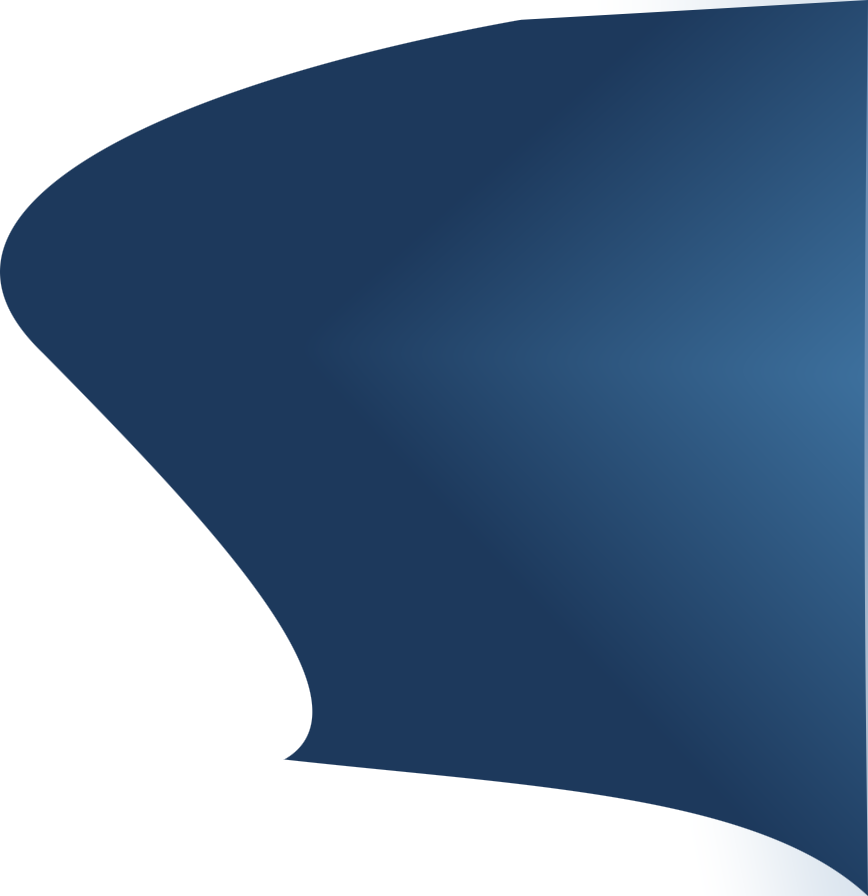
A Shadertoy shader for this background:

```glsl
vec2 bezier(vec2 a, vec2 b, vec2 c, vec2 d, float t) {
    float s = 1.0 - t;
    return s * s * s * a + 3.0 * s * t * (s * b + t * c) + t * t * t * d;
}

// x of a cubic whose y rises from a to d, found by bisection
float curveAt(vec2 a, vec2 b, vec2 c, vec2 d, float y) {
    float t = 0.5;
    for (float stepSize = 0.25; stepSize > 1e-6; stepSize *= 0.5) {
        t += bezier(a, b, c, d, t).y < y ? stepSize : -stepSize;
    }
    return bezier(a, b, c, d, t).x;
}

float leftEdge(float y) {
    if (y < 158.0) return curveAt(vec2(243, 117), vec2(259, 126), vec2(267, 140), vec2(267, 158), y);
    if (y < 465.0) return curveAt(vec2(267, 158), vec2(267, 228), vec2(150, 350), vec2(37, 465), y);
    if (y < 535.0) return curveAt(vec2(37, 465), vec2(12, 489), vec2(0, 512), vec2(0, 535), y);
    return curveAt(vec2(0, 535), vec2(0, 628), vec2(200, 707), vec2(445, 751), y);
}

// Height of the lower edge, solved with the axes swapped
float lowerEdge(float x) {
    return curveAt(vec2(117, 243), vec2(94, 450), vec2(88, 648), vec2(0, 742), x);
}

float coverage(float d) {
    return clamp(d / max(fwidth(d), 1e-4) + 0.5, 0.0, 1.0);
}

void mainImage(out vec4 fragColor, in vec2 fragCoord) {
    // Canvas spans 742 by 768 design units
    vec2 uv = fragCoord / iResolution.xy;
    vec2 p = uv * vec2(742, 768);

    // Blue wedge of light, brightest along a slanted ridge
    float ridge = p.y - 471.0 + 0.05 * (p.x - 245.0);
    float falloff = sqrt(ridge * ridge + 100.0) * (ridge > 0.0 ? 1.065 : 1.0);
    float light = clamp((p.x - 245.0 - falloff) / 497.0, 0.0, 1.0);
    vec3 blue = mix(vec3(0.112, 0.222, 0.36), vec3(0.24, 0.442, 0.62), light);

    // White surround with pale haze in the right corners
    float haze = smoothstep(uv.y > 0.5 ? 500.0 : 585.0, 750.0, p.x + 0.2 * min(p.y, 60.0) - 6.0);
    vec3 surround = mix(vec3(1), vec3(0.85, 0.89, 0.93), haze);

    // Thin bright sliver bowing in from the right side
    float sliver = coverage(p.x - 742.0 + 3.0 * sin(3.14159 * uv.y));
    vec3 sliverColor = mix(vec3(0.68, 0.75, 0.82), vec3(0.42, 0.56, 0.71), smoothstep(0.2, 0.65, uv.y));
    blue = mix(blue, sliverColor, sliver);

    // Silhouette bounded on the left, above and below
    float top = 751.0 + (p.x - 445.0) * 17.0 / 297.0;
    float left = coverage(p.x - leftEdge(p.y));
    float above = coverage(p.y - lowerEdge(p.x));
    float below = p.x > 440.0 ? clamp((top - p.y) * iResolution.y / 768.0 + 0.5, 0.0, 1.0) : 1.0;
    fragColor = vec4(mix(surround, blue, left * above * below), 1.0);
}
```
